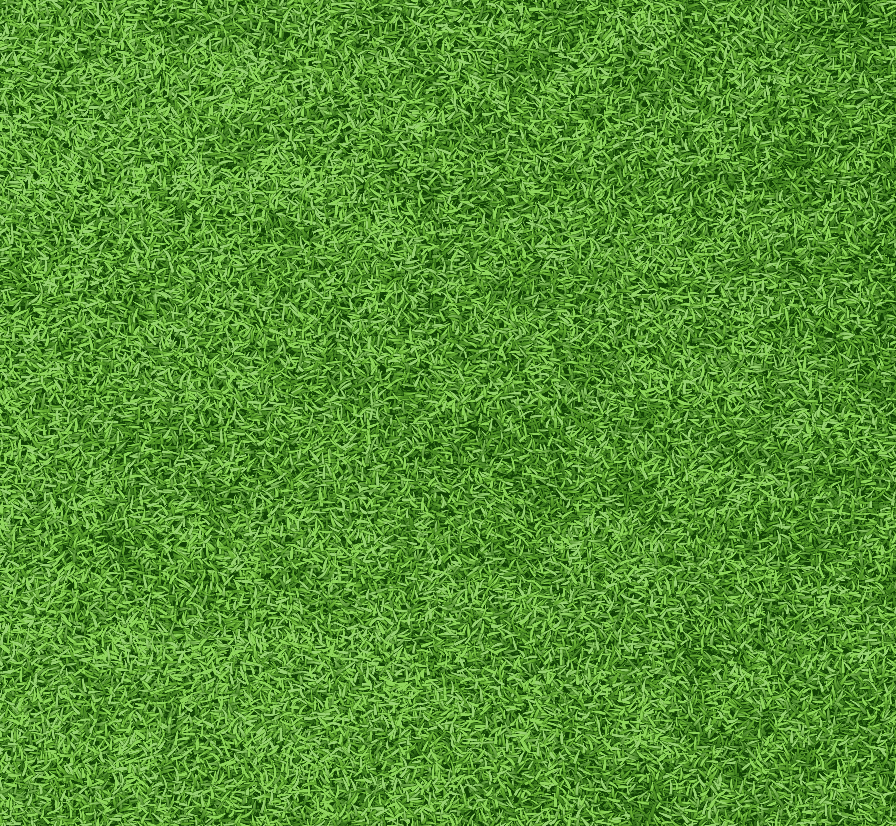
This texture is drawn by a Shadertoy shader. Its source:

```glsl
// A dense lawn seen from above: short, thin, curved grass blades.
// Layers of jittered grid cells each hold one blade; layers stack from dark
// roots to bright tips, and gradient noise varies the lean and the light.

const int LAYERS = 8;
const float CELL_SIZE = 0.0105;
const float CONTRAST = 1.45;
const float MIDDLE_TONE = 0.48;

const vec3 ROOT_GREEN  = vec3(0.07, 0.26, 0.02);
const vec3 SHADE_GREEN = vec3(0.21, 0.44, 0.10);
const vec3 LEAF_GREEN  = vec3(0.30, 0.55, 0.14);
const vec3 LIT_GREEN   = vec3(0.40, 0.67, 0.19);
const vec3 TIP_GREEN   = vec3(0.57, 0.84, 0.36);
const vec3 PALE_TINT   = vec3(0.04, -0.01, 0.10);

vec3 hash3(vec3 p) {
    p = fract(p * vec3(0.1031, 0.1030, 0.0973));
    p += dot(p, p.yxz + 33.33);
    return fract((p.xxy + p.yxx) * p.zyx);
}

float cornerSlope(vec2 corner, vec2 offset, float seed) {
    vec2 gradient = hash3(vec3(corner, seed)).xy * 2.0 - 1.0;
    return dot(gradient, offset);
}

float gradientNoise(vec2 p, float seed) {
    vec2 i = floor(p), f = fract(p);
    vec2 u = f * f * f * (f * (f * 6.0 - 15.0) + 10.0);
    vec2 e = vec2(0.0, 1.0);
    float low  = mix(cornerSlope(i, f, seed),
                     cornerSlope(i + e.yx, f - e.yx, seed), u.x);
    float high = mix(cornerSlope(i + e.xy, f - e.xy, seed),
                     cornerSlope(i + e.yy, f - e.yy, seed), u.x);
    return mix(low, high, u.y);
}

// Maps a tone from 0 (deep shade) to 1 (lit tip) to a green
vec3 grassColor(float tone) {
    vec3 color = mix(ROOT_GREEN, SHADE_GREEN, smoothstep(0.0, 0.28, tone));
    color = mix(color, LEAF_GREEN, smoothstep(0.25, 0.50, tone));
    color = mix(color, LIT_GREEN, smoothstep(0.48, 0.72, tone));
    return mix(color, TIP_GREEN, smoothstep(0.66, 1.0, tone));
}

// Returns the signed distance to a bent, tapered blade, and the position
// along it from -1 (root) to 1 (tip)
vec2 blade(vec2 p, float angle, float halfLength, float halfWidth, float bend) {
    vec2 axis = vec2(cos(angle), sin(angle));
    float along = dot(p, axis) / halfLength;
    float across = dot(p, vec2(-axis.y, axis.x)) + bend * (along * along - 0.4);
    float taper = halfWidth * (1.0 - 0.55 * smoothstep(-0.3, 1.0, along));
    float ends = (abs(along) - 1.0) * halfLength;
    return vec2(max(abs(across) - taper, ends), along);
}

// Draws one layer of blades over the ground, whose x is tone and y is paleness
vec2 bladeLayer(vec2 ground, vec2 p, float layer, float lean, float edge) {
    float depth = layer / float(LAYERS - 1);
    vec2 grid = p / CELL_SIZE + layer * vec2(17.37, 29.61);
    vec2 home = floor(grid);
    for (int y = -1; y <= 1; y++) {
        for (int x = -1; x <= 1; x++) {
            vec2 cell = home + vec2(x, y);
            vec3 place = hash3(vec3(cell, layer + 3.0));
            vec3 shape = hash3(vec3(cell, layer + 41.0));
            vec3 look  = hash3(vec3(cell, layer + 83.0));

            float angle = 1.57 + lean + (place.z - 0.5) * 3.6;
            float halfLength = mix(0.50, 0.85, shape.x);
            float halfWidth = mix(0.10, 0.17, shape.y);
            float bend = (shape.z - 0.5) * 0.3;
            vec2 b = blade(grid - cell - place.xy, angle,
                           halfLength, halfWidth, bend);

            // Soft shade around the blade, then the blade itself
            float shade = 1.0 - smoothstep(0.0, 0.16, b.x);
            ground.x *= 1.0 - 0.32 * shade;
            float cover = 1.0 - smoothstep(-edge, edge, b.x);
            float tone = mix(0.22, 0.84, depth) + (look.x - 0.5) * 0.55
                       + 0.12 * b.y;
            float pale = smoothstep(0.50, 0.75, look.y);
            ground = mix(ground, vec2(max(tone, 0.0), pale), cover);
        }
    }
    return ground;
}

void mainImage(out vec4 fragColor, in vec2 fragCoord) {
    vec2 p = fragCoord / iResolution.y;
    float edge = 0.5 / (iResolution.y * CELL_SIZE);

    float lean = 1.2 * gradientNoise(p * 6.0, 7.0);
    vec2 grass = vec2(0.0);
    for (int i = 0; i < LAYERS; i++) {
        grass = bladeLayer(grass, p, float(i), lean, edge);
    }

    // Broad light from the left and soft uneven patches
    float light = 0.09 * (0.5 - p.x)
                + 0.10 * gradientNoise(p * 3.0, 19.0)
                + 0.17 * gradientNoise(p * 16.0, 23.0)
                + 0.10 * gradientNoise(p * 34.0, 31.0);
    float tone = grass.x * (1.0 + 1.4 * light) + 0.3 * light;
    tone = 0.5 + (tone - MIDDLE_TONE) * CONTRAST;

    vec3 color = grassColor(tone) + PALE_TINT * grass.y * smoothstep(0.3, 0.7, tone);
    fragColor = vec4(clamp(color, 0.0, 1.0), 1.0);
}
```
